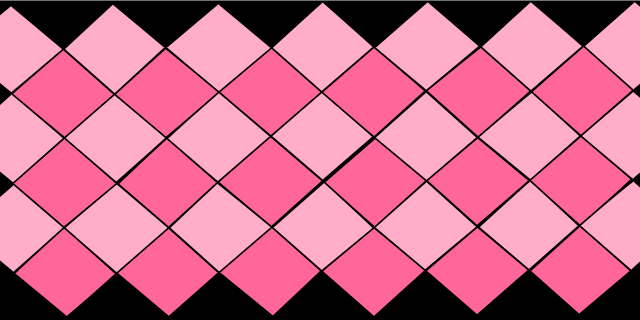
Write a WebGL 2 fragment shader that draws this pattern.

```glsl
#version 300 es
precision highp float;
// Harlequin band of pale and deep pink diamonds on black, with inked seams.
// A skewed lattice turns diamonds into unit cells; hashes nudge the corners
// and vary the seam widths, as if drawn by hand.

uniform vec2 u_resolution;
out vec4 fragColor;

const vec3 PALE_PINK = vec3(1.00, 0.68, 0.79);
const vec3 DEEP_PINK = vec3(1.00, 0.40, 0.60);
const vec3 INK = vec3(0.0);
const vec3 TRIM = vec3(0.55);

// Lengths are in canvas heights, with y measured down from the top.
const vec2 PITCH = vec2(0.3255, 0.2802);   // spacing of the pale diamonds
const float MIDDLE_X = 1.008;              // x of the central pale column
const float FIRST_ROW_Y = 0.1536;          // y of the first pale row, at left
const float TILT = 0.0055;                 // rise of the rows to the right
const float NARROWING = 0.0017;            // pitch lost per pale row
const float LAST_COLUMN = 12.0;            // counted in half pitches
const float LAST_ROW = 5.0;
const float WOBBLE = 0.016;                // corner offset, in cells
const float SEAM_MIN = 0.0026;             // half widths of the seams
const float SEAM_EXTRA = 0.0036;
const float SEAM_WIDE = 0.0060;
const vec2 WIDE_SEAM = vec2(4.5, 2.0);     // one heavy rising seam
const float TRIM_HEIGHT = 0.0022;

float hash(vec2 p) {
    vec3 q = fract(vec3(p.xyx) * 0.1031 + 0.37);
    q += dot(q, q.yzx + 33.33);
    return fract((q.x + q.y) * q.z);
}

vec2 cornerOffset(vec2 corner) {
    return vec2(hash(corner + 17.0), hash(corner + 53.0)) * 2.0 - 1.0;
}

// Bilinear offsets move the corners but keep the sides straight.
vec2 wobble(vec2 cell) {
    vec2 i = floor(cell + 0.5);
    vec2 f = fract(cell + 0.5);
    vec2 low = mix(cornerOffset(i), cornerOffset(i + vec2(1, 0)), f.x);
    vec2 high = mix(cornerOffset(i + vec2(0, 1)), cornerOffset(i + 1.0), f.x);
    return WOBBLE * mix(low, high, f.y);
}

// Half width of a seam, tapering between its two ends.
float seamWidth(vec2 seam, float along, float heaviness) {
    float h = mix(hash(seam + 71.0), hash(seam + 113.0), along);
    return SEAM_MIN + SEAM_EXTRA * heaviness * h * h * h;
}

// Canvas position to lattice: x crosses rising seams, y falling ones.
vec2 toLattice(vec2 p) {
    float v = (p.y - FIRST_ROW_Y + TILT * p.x) / PITCH.y;
    float u = 3.0 + (p.x - MIDDLE_X) / (PITCH.x - NARROWING * v);
    return vec2(u + v, u - v);
}

void main() {
    vec2 pos = gl_FragCoord.xy / u_resolution * vec2(2.0, 1.0);
    pos.y = 1.0 - pos.y;
    float pixel = 1.0 / u_resolution.y;

    vec2 lattice = toLattice(pos);
    lattice += wobble(lattice);
    vec2 cell = floor(lattice + 0.5);
    vec2 local = lattice - cell;

    // Diamond colour and the extent of the band
    float column = cell.x + cell.y;
    float row = cell.x - cell.y;
    bool inside = column >= 0.0 && column <= LAST_COLUMN
               && row >= 0.0 && row <= LAST_ROW;
    vec3 fill = mod(column, 2.0) < 0.5 ? PALE_PINK : DEEP_PINK;

    // Distance to the nearest seam of each direction
    float cellSize = 1.0 / length(1.0 / PITCH);
    vec2 toSeam = (0.5 - abs(local)) * cellSize;
    vec2 side = mix(vec2(-0.5), vec2(0.5), step(0.0, local));
    vec2 rising = vec2(cell.x + side.x, cell.y);
    vec2 falling = vec2(cell.x, cell.y + side.y);
    float risingWidth = seamWidth(rising, local.y + 0.5, 1.0);
    float fallingWidth = seamWidth(falling, local.x + 0.5, 0.5);
    if (distance(rising, WIDE_SEAM) < 0.1) risingWidth = SEAM_WIDE;

    float gap = min(toSeam.x - risingWidth, toSeam.y - fallingWidth);
    float coverage = inside ? smoothstep(-0.6 * pixel, 0.6 * pixel, gap) : 0.0;
    vec3 color = mix(INK, fill, coverage);

    // Thin grey trim along the top
    float trim = 1.0 - smoothstep(-0.5 * pixel, 0.5 * pixel, pos.y - TRIM_HEIGHT);
    color = mix(color, TRIM, trim);

    fragColor = vec4(color, 1.0);
}
```
